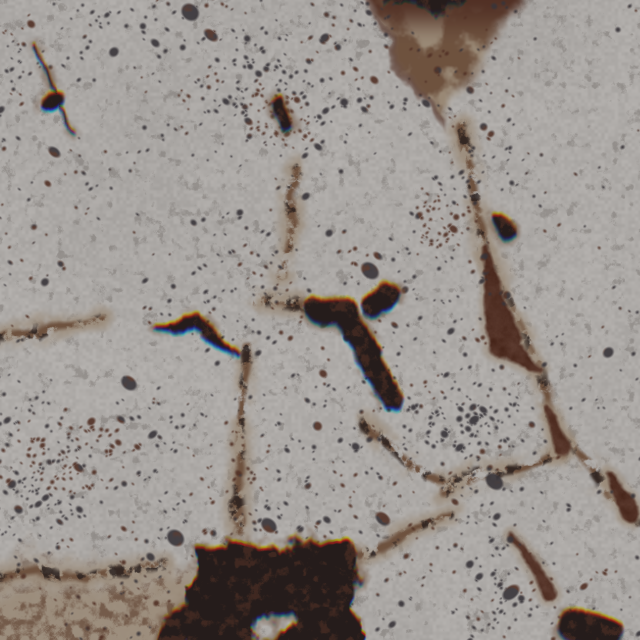
Write a Shadertoy shader that draws this texture.

```glsl
// Draws a mineral thin section: pale grains, brown veins, black inclusions and dust.
const vec3 GROUND = vec3(.675, .662, .65);
const vec3 GREY = vec3(.5, .48, .465);
const vec3 TAN = vec3(.6, .535, .46);
const vec3 BROWN = vec3(.43, .32, .245);
const vec3 RUST = vec3(.32, .19, .145);
const vec3 INK = vec3(.145, .11, .105);
const vec3 SLATE = vec3(.22, .205, .225);
const float EDGE = .004;     // softness of outlines
const float FRINGE = .0035;  // colour split around black bodies
const float VEIN_WARP = .04;

// Start and end of each vein
const vec4 VEINS[12] = vec4[](
  vec4(.72, .81, .755, .62), vec4(.755, .62, .84, .42), vec4(.84, .42, .88, .29),
  vec4(.88, .32, 1, .19), vec4(0, .465, .16, .505), vec4(.465, .74, .44, .56),
  vec4(.4, .525, .49, .515), vec4(.39, .46, .375, .16), vec4(.57, .33, .68, .245),
  vec4(.68, .235, .87, .29), vec4(.56, .14, .7, .2), vec4(0, .1, .26, .11));
// Rusty wedges and black bodies: axis, then radius at both ends
const vec4 WEDGES[5] = vec4[](
  vec4(.757, .61, .787, .465), vec4(.79, .46, .845, .42), vec4(.855, .36, .88, .3),
  vec4(.95, .26, .985, .2), vec4(.8, .165, .86, .07));
const vec2 WEDGE_RADII[5] = vec2[](vec2(.004, .026), vec2(.018, .004),
  vec2(.005, .012), vec2(.004, .016), vec2(.005, .01));
const vec4 BODIES[10] = vec4[](
  vec4(.495, .517, .54, .512), vec4(.54, .508, .613, .378), vec4(.582, .522, .605, .538),
  vec4(.25, .487, .306, .497), vec4(.306, .497, .37, .443), vec4(.08, .84, .083, .845),
  vec4(.055, .93, .115, .79), vec4(.432, .84, .448, .805), vec4(.78, .66, .79, .635),
  vec4(.9, .02, .95, .01));
const vec2 BODY_RADII[10] = vec2[](vec2(.019, .021), vec2(.02, .017), vec2(.016, .02),
  vec2(.004, .012), vec2(.012, .003), vec2(.015), vec2(.002),
  vec2(.009, .011), vec2(.008, .013), vec2(.026, .022));
// Dust clusters: centre and spread
const vec3 CLUSTERS[5] = vec3[](vec3(.68, .66, .045), vec3(.73, .34, .06),
  vec3(.79, .06, .045), vec3(.45, .83, .07), vec3(.08, .26, .06));

float hash(vec2 p) {
  vec3 q = fract(p.xyx * .1031);
  q += dot(q, q.yzx + 33.33);
  return fract((q.x + q.y) * q.z);
}
float noise(vec2 p) {
  vec2 i = floor(p), f = fract(p);
  f *= f * (3. - 2. * f);
  return mix(mix(hash(i), hash(i + vec2(1, 0)), f.x),
             mix(hash(i + vec2(0, 1)), hash(i + 1.), f.x), f.y);
}
float fbm(vec2 p) {
  float sum = 0., amp = .533;
  for (int i = 0; i < 4; i++) { sum += amp * noise(p); p = p * 2.03 + 17.7; amp *= .5; }
  return sum;
}
vec2 wobble(vec2 p) { return vec2(fbm(p), fbm(p + 41.3)) - .5; }
float cover(float d) { return smoothstep(EDGE, -EDGE, d); }

float taper(vec2 p, vec4 axis, vec2 radii) {
  vec2 a = p - axis.xy, b = axis.zw - axis.xy;
  float h = clamp(dot(a, b) / dot(b, b), 0., 1.);
  return length(a - b * h) - mix(radii.x, radii.y, h);
}
float bodyDistance(vec2 p) {
  vec2 q = p + .016 * wobble(p * 35.), r = p + .07 * wobble(p * 20.);
  // Large ragged mass with a pale notch, and the cap at the top
  vec2 box = abs(r - vec2(.43, .055)) - vec2(.115, .085);
  float d = length(max(box, 0.)) + min(max(box.x, box.y), 0.) - .012;
  d = max(d, .022 - length(r - vec2(.43, .015)));
  d = min(d, taper(r, vec4(.26, .01, .33, .04), vec2(.022)));
  d = min(d, taper(r, vec4(.61, 1.005, .7, 1.005), vec2(.014)));
  for (int i = 0; i < 10; i++) d = min(d, taper(q, BODIES[i], BODY_RADII[i]));
  return d;
}
float dustDensity(vec2 p) {
  float density = (.1 - .06 * smoothstep(.78, .9, p.x)) * smoothstep(.3, .65, fbm(p * 7.));
  for (int i = 0; i < 5; i++) {
    vec2 a = (p - CLUSTERS[i].xy) / CLUSTERS[i].z;
    density += .36 * exp(-dot(a, a));
  }
  return density;
}
float specks(vec2 p, float scale, float amount) {
  vec2 q = p * scale;
  float ink = 0., soft = .7 * EDGE * scale;
  for (int i = 0; i < 9; i++) {
    vec2 id = floor(q) + vec2(i % 3 - 1, i / 3 - 1);
    vec2 a = q - id - vec2(hash(id + 7.3), hash(id + 19.1));
    a.x += a.y * (hash(id + 53.9) - .5);
    float radius = mix(.13, .4, pow(hash(id + 31.7), 2.));
    float keep = step(hash(id + scale), amount * dustDensity((id + .5) / scale));
    ink = max(ink, keep * smoothstep(radius + soft, radius - soft, length(a)));
  }
  return ink;
}

void mainImage(out vec4 fragColor, in vec2 fragCoord) {
  vec2 p = fragCoord / iResolution.xy;
  float patches = fbm(p * 24.), fine = fbm(p * 75.);
  // Mottled pale ground and stained lower left corner
  vec3 col = GROUND + .04 * (fbm(p * 5.) - .5) + .05 * (noise(p * 190.) - .5);
  col = mix(col, GREY, .55 * smoothstep(.6, .82, fine));
  float stain = smoothstep(.15, .07, p.y + .1 * (patches - .5)) * smoothstep(.38, .28, p.x);
  col = mix(col, mix(TAN, BROWN, smoothstep(.45, .75, fine)), .85 * stain);
  // Broken veins with halos and dark knots
  vec2 q = p + VEIN_WARP * wobble(p * 13.);
  float vein = 1.;
  for (int i = 0; i < 12; i++) vein = min(vein, taper(q, VEINS[i], vec2(0)));
  col = mix(col, TAN, .8 * smoothstep(.03, .004, vein) * smoothstep(.3, .6, patches));
  col = mix(col, BROWN, smoothstep(.011, .001, vein) * smoothstep(.34, .58, fine));
  col = mix(col, INK, .8 * smoothstep(.013, .003, vein) * smoothstep(.55, .7, fbm(p * 55. + 9.)));
  // Brown crust hanging from the top edge, with a rusty rim
  vec2 r = p + .05 * wobble(p * 18.);
  float left = dot(r - vec2(.56, 1), vec2(-.857, -.515));
  float right = dot(r - vec2(.81, 1), vec2(.857, -.515));
  vec3 crust = mix(TAN, BROWN, smoothstep(.35, .6, patches + .8 * (p.y - .9)));
  crust = mix(crust, RUST, max(smoothstep(-.018, -.004, left), smoothstep(.93, 1., p.y)));
  col = mix(col, crust, cover(left) * smoothstep(.015, -.02, max(left, right)));
  // Rusty wedges along the veins
  float rust = 1.;
  q = p + .014 * wobble(p * 30.);
  for (int i = 0; i < 5; i++) rust = min(rust, taper(q, WEDGES[i], WEDGE_RADII[i]));
  col = mix(col, TAN, .6 * smoothstep(.016, 0., rust));
  col = mix(col, RUST + .12 * (fine - .5), cover(rust));
  // Dust in three sizes
  float dust = max(specks(p, 125., 1.), max(specks(p, 65., .75), specks(p, 30., .35)));
  col = mix(col, mix(SLATE, RUST, smoothstep(.52, .62, patches)), .9 * dust);
  // Black bodies with warm upper and cool lower fringes
  vec2 shift = vec2(0, FRINGE);
  float body = bodyDistance(p);
  vec3 black = vec3(cover(bodyDistance(p + shift)), cover(body), cover(bodyDistance(p - shift)));
  col = mix(col, BROWN, .6 * smoothstep(.016, 0., body) * smoothstep(.4, .65, patches));
  col = mix(col, mix(INK, RUST, .6 * smoothstep(.52, .75, fine)), black);
  fragColor = vec4(col, 1);
}
```
